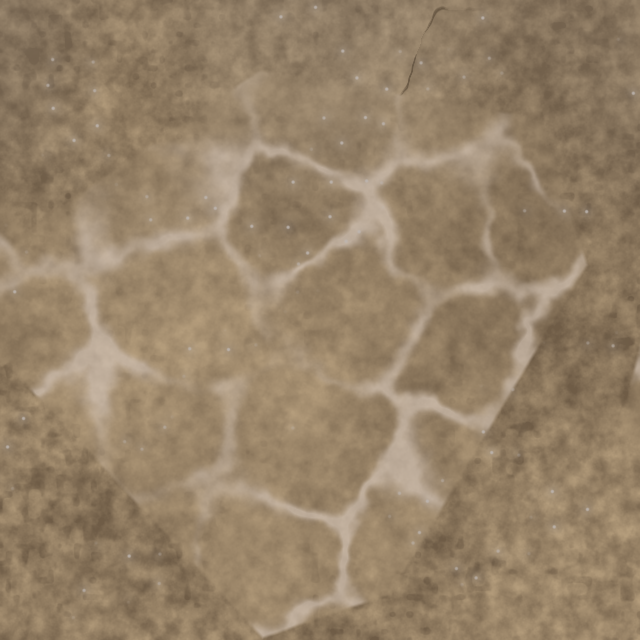
Give the GLSL for this texture, as a WebGL 1 fragment shader.

```glsl
precision highp float;
// Weathered sandstone with pale mineral veins in angular patches, cracks and specks.

uniform vec2 u_resolution;

const vec3 DARK_STONE = vec3(0.465, 0.390, 0.300);
const vec3 LIGHT_STONE = vec3(0.675, 0.585, 0.460);
const vec3 GREY_STONE = vec3(0.540, 0.480, 0.410);
const vec3 VEIN_COLOR = vec3(0.770, 0.705, 0.640);
const vec3 SPECK_COLOR = vec3(0.740, 0.710, 0.690);
const vec3 CRACK_COLOR = vec3(0.330, 0.270, 0.200);

const float MOTTLE_SCALE = 4.5;
const float GRAIN_SCALE = 48.0;
const float PATCH_SCALE = 2.5;    // patches per canvas side
const float PATCH_SHARE = 0.85;   // chance that a patch exists
const float VEIN_SCALE = 5.2;     // vein cells per canvas side
const float SPECK_SCALE = 19.0;
const float EDGE = 0.0015;        // softness of crisp edges
const float TAU = 6.2831853;

vec2 hash2(vec2 p) {
  vec3 q = fract(p.xyx * vec3(0.1031, 0.1030, 0.0973));
  q += dot(q, q.yzx + 33.33);
  return fract((q.xx + q.yz) * q.zy);
}

float noise(vec2 p) {
  vec2 i = floor(p), f = fract(p);
  f = f * f * (3.0 - 2.0 * f);
  return mix(mix(hash2(i).x, hash2(i + vec2(1.0, 0.0)).x, f.x),
             mix(hash2(i + vec2(0.0, 1.0)).x, hash2(i + 1.0).x, f.x), f.y);
}

float fbm(vec2 p) {
  float sum = 0.0, amp = 0.5;
  for (int i = 0; i < 4; i++) {
    sum += amp * noise(p);
    p = mat2(1.6, 1.2, -1.2, 1.6) * p + 7.3;
    amp *= 0.55;
  }
  return sum / 1.01;
}

// Distances to the three nearest cell points.
vec3 cellular(vec2 p) {
  vec3 near = vec3(9.0);
  vec2 cell = floor(p);
  for (int y = -1; y <= 1; y++) {
    for (int x = -1; x <= 1; x++) {
      vec2 c = cell + vec2(float(x), float(y));
      float d = length(c + 0.1 + 0.8 * hash2(c + 40.0) - p);
      if (d < near.x) near = vec3(d, near.xy);
      else if (d < near.y) near = vec3(near.x, d, near.y);
      else near.z = min(near.z, d);
    }
  }
  return near;
}

// Convex polygons: x = coverage, y = tone shift of the topmost patch.
vec2 patches(vec2 p) {
  vec2 result = vec2(0.0), cell = floor(p);
  for (int y = -1; y <= 1; y++) {
    for (int x = -1; x <= 1; x++) {
      vec2 c = cell + vec2(float(x), float(y));
      vec2 rnd = hash2(c + 11.0);
      vec2 q = p - c - 0.5 - 0.25 * (hash2(c + 23.0) - 0.5);
      float d = -9.0;
      for (int k = 0; k < 7; k++) {
        vec2 r = hash2(c * 7.0 + float(k) * 3.7 + 60.0);
        float a = (float(k) + 0.7 * r.x) * TAU / 7.0;
        d = max(d, dot(q, vec2(cos(a), sin(a))) - mix(0.30, 0.55, r.y));
      }
      float cover = step(rnd.x, PATCH_SHARE) * smoothstep(EDGE, -EDGE, d / PATCH_SCALE);
      float shade = 0.3 * (rnd.y - 0.45) + 0.45 * dot(q, hash2(c + 5.0) - 0.5);
      result = mix(result, vec2(1.0, shade), cover);
    }
  }
  return result;
}

// Soft veins on cell borders, widening at the junctions.
float veins(vec2 p) {
  vec2 warp = vec2(fbm(p * 9.0), fbm(p * 9.0 + 31.0)) - 0.5;
  vec3 f = cellular((p + 0.09 * warp) * VEIN_SCALE);
  float width = 0.05 + 0.10 * noise(p * 7.0) + 0.20 * exp(-6.0 * (f.z - f.x));
  float ridge = (f.y - f.x) / width;
  float fade = smoothstep(0.22, 0.62, fbm(p * 6.0 + 17.0));
  return exp(-ridge * ridge) * fade * (0.65 + 0.6 * fbm(p * 30.0));
}

// Stepped ledges that rise to the right in the upper part.
float cracks(vec2 p) {
  float sum = 0.0;
  for (int i = 0; i < 2; i++) {
    float k = float(i);
    float x = p.x + 0.03 * (fbm(p * 14.0 + k * 9.0) - 0.5);
    float rise = smoothstep(0.60, 0.70, x) * (0.17 - 0.13 * k);
    float d = p.y - 0.835 + 0.06 * k - rise - 0.07 * (fbm(vec2(x * 11.0, k * 5.0)) - 0.5);
    d /= 1.0 + 14.0 * rise * (0.18 - rise) / 0.01 * 0.08;
    float extent = smoothstep(0.25, 0.48, x) * smoothstep(0.78, 0.66, x);
    float line = smoothstep(0.0035, 0.0005, abs(d));
    float shadow = 0.3 * exp(-abs(d) * 90.0) * step(d, 0.0);
    sum += extent * (line * smoothstep(0.25, 0.6, noise(p * 28.0)) + shadow);
  }
  return min(sum, 1.0);
}

void main() {
  vec2 p = gl_FragCoord.xy / u_resolution;
  vec2 cover = patches(p);

  // Mottled stone, smoother inside the patches.
  float mottle = fbm(p * MOTTLE_SCALE + 3.0) - 0.5;
  float grain = fbm(p * GRAIN_SCALE) - 0.5;
  float pits = smoothstep(0.62, 0.85, noise(p * 75.0)) * smoothstep(0.35, 0.65, noise(p * 10.0));
  float tone = 0.54 + 1.15 * mottle + grain * mix(1.35, 0.85, cover.x) + cover.y;
  tone -= 0.3 * pits * (1.0 - 0.5 * cover.x) + 0.14 * smoothstep(0.5, 0.9, p.y);
  vec3 color = mix(DARK_STONE, LIGHT_STONE, clamp(tone, -0.15, 1.15));
  float grey = smoothstep(0.45, 1.0, p.y) * noise(p * 5.0 + 8.0);
  color = mix(color, GREY_STONE + 0.12 * grain, 0.45 * grey);

  // Cracks lie under the patches, veins only within them.
  color = mix(color, CRACK_COLOR, 0.65 * cracks(p) * (1.0 - cover.x));
  color = mix(color, VEIN_COLOR + 0.08 * grain, clamp(veins(p) * cover.x, 0.0, 0.85));

  // Sparse pale specks with a faint halo.
  float speck = cellular(p * SPECK_SCALE).x / SPECK_SCALE;
  float rare = smoothstep(0.60, 0.80, noise(p * 9.0 + 50.0));
  float glow = 0.6 * smoothstep(0.004, 0.001, speck) + 0.3 * exp(-speck * 150.0);
  color = mix(color, SPECK_COLOR, rare * glow);

  gl_FragColor = vec4(color, 1.0);
}
```
